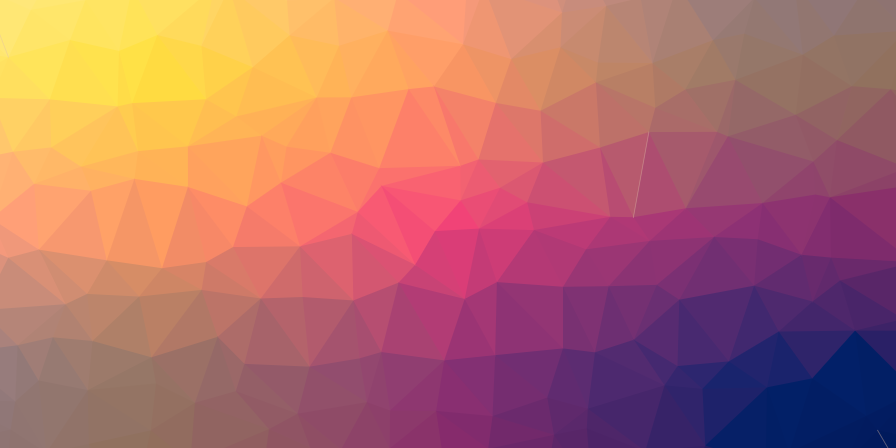
This background is drawn by a WebGL 2 fragment shader. Its source:

```glsl
#version 300 es
precision highp float;
// Low-poly gradient: a jittered grid of vertices is split into triangles, each
// filled flat with the colour at its middle. That colour is the perceptual
// average of one palette read along x and the same palette read downwards.

#define ROWS 9.0          // grid cells over the canvas height
#define JITTER 0.41       // vertex offset in cells, below 0.5 to avoid folds
#define SEAM_SHARE 0.035  // share of cells with a pale hairline on one side
#define SEAM_ALPHA 0.35   // strength of the hairlines

uniform vec2 u_resolution;
out vec4 fragColor;

const int STOPS = 7;
const vec3 PALETTE[STOPS] = vec3[STOPS](
    vec3(1.00, 0.91, 0.49),   // pale yellow
    vec3(1.00, 0.88, 0.24),   // yellow
    vec3(1.00, 0.61, 0.37),   // orange
    vec3(0.96, 0.25, 0.47),   // pink
    vec3(0.51, 0.20, 0.45),   // purple
    vec3(0.00, 0.14, 0.43),   // navy
    vec3(0.00, 0.10, 0.36));  // deep navy
const vec3 SEAM_COLOUR = vec3(0.88, 0.74, 0.65);

// White-normalised XYZ from linear RGB
const mat3 RGB_TO_XYZ = mat3(0.4339, 0.2126, 0.0178,
                             0.3762, 0.7152, 0.1095,
                             0.1899, 0.0722, 0.8727);

// Cube roots of XYZ: mixing here is the same as mixing in Lab
vec3 toPerceptual(vec3 rgb) {
    return pow(RGB_TO_XYZ * pow(rgb, vec3(2.2)), vec3(1.0 / 3.0));
}

vec3 fromPerceptual(vec3 f) {
    vec3 linearRgb = inverse(RGB_TO_XYZ) * (f * f * f);
    return pow(clamp(linearRgb, 0.0, 1.0), vec3(1.0 / 2.2));
}

vec3 palette(float t) {
    float s = clamp(t, 0.0, 1.0) * float(STOPS - 1);
    int i = min(int(s), STOPS - 2);
    return mix(toPerceptual(PALETTE[i]), toPerceptual(PALETTE[i + 1]), s - float(i));
}

// uv runs from 0 to 1 over the canvas, origin at the lower left
vec3 gradient(vec2 uv) {
    return fromPerceptual(0.5 * (palette(uv.x) + palette(1.0 - uv.y)));
}

vec2 hash22(vec2 p) {
    vec3 q = fract(p.xyx * vec3(0.1031, 0.1030, 0.0973));
    q += dot(q, q.yzx + 33.33);
    return fract((q.xx + q.yz) * q.zy);
}

vec2 gridVertex(vec2 cell) {
    return cell + JITTER * (2.0 * hash22(cell + 17.0) - 1.0);
}

float cross2(vec2 a, vec2 b) {
    return a.x * b.y - a.y * b.x;
}

// Signed distance to the line a-b, positive on its left
float side(vec2 p, vec2 a, vec2 b) {
    return cross2(normalize(b - a), p - a);
}

float segment(vec2 p, vec2 a, vec2 b) {
    vec2 ab = b - a;
    return length(p - a - ab * clamp(dot(p - a, ab) / dot(ab, ab), 0.0, 1.0));
}

// Flat colour times coverage in rgb, coverage in alpha
vec4 facet(vec2 p, vec2 a, vec2 b, vec2 c, float pixel, float aspect) {
    float d = min(side(p, a, b), min(side(p, b, c), side(p, c, a)));
    float cover = clamp(d / pixel + 0.5, 0.0, 1.0);
    if (cover <= 0.0) return vec4(0.0);
    vec2 middle = (a + b + c) / 3.0;
    return vec4(gradient(middle / (ROWS * vec2(aspect, 1.0))), 1.0) * cover;
}

void main() {
    float aspect = u_resolution.x / u_resolution.y;
    float pixel = ROWS / u_resolution.y;
    vec2 p = gl_FragCoord.xy * pixel;
    vec4 sum = vec4(0.0);
    float seam = 0.0;

    for (int y = -1; y <= 1; y++)
    for (int x = -1; x <= 1; x++) {
        vec2 cell = floor(p) + vec2(x, y);
        vec2 a = gridVertex(cell);
        vec2 b = gridVertex(cell + vec2(1.0, 0.0));
        vec2 c = gridVertex(cell + vec2(1.0, 1.0));
        vec2 d = gridVertex(cell + vec2(0.0, 1.0));

        // Delaunay choice: cut a-c if the angles at b and d sum below pi
        float sineOfSum = cross2(c - b, a - b) * dot(a - d, c - d)
                        + dot(c - b, a - b) * cross2(a - d, c - d);
        if (sineOfSum > 0.0) {
            sum += facet(p, a, b, c, pixel, aspect);
            sum += facet(p, a, c, d, pixel, aspect);
        } else {
            sum += facet(p, a, b, d, pixel, aspect);
            sum += facet(p, b, c, d, pixel, aspect);
        }

        // Occasional hairline along the left side of a cell
        if (hash22(cell + 71.0).x < SEAM_SHARE) {
            float halfWidth = 0.0012 * ROWS;
            seam = max(seam, 1.0 - smoothstep(0.0, halfWidth + 0.5 * pixel, segment(p, a, d)));
        }
    }

    vec3 colour = sum.rgb / max(sum.a, 0.0001);
    fragColor = vec4(mix(colour, SEAM_COLOUR, seam * SEAM_ALPHA), 1.0);
}
```
